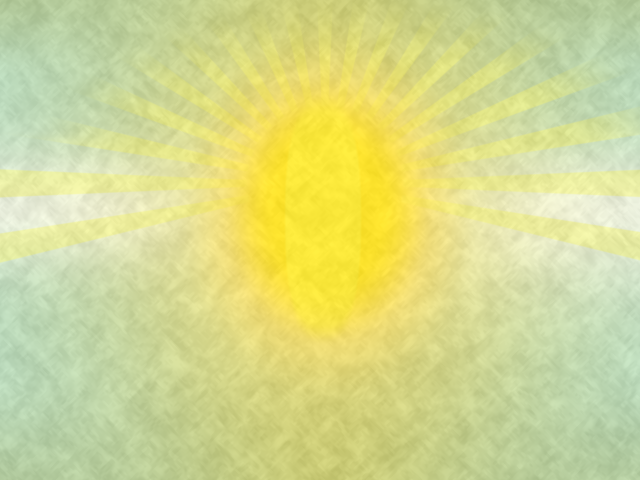
A Shadertoy shader for this background:

```glsl
// Glowing yellow sun with a fan of rays over a pale, mottled paper sky.
#define SUN_CENTER vec2(0.682, 0.560)
#define SUN_RADII vec2(0.180, 0.232)
#define BODY_CENTER vec2(0.673, 0.545)
#define BODY_RADII vec2(0.079, 0.240)
#define RAY_ORIGIN vec2(0.677, 0.618)
#define RAY_START 0.163
#define RAY_REACH vec2(0.690, 0.380)
#define RAY_COUNT 32.0
#define RAY_DUTY 0.44
#define RAY_OPACITY 0.52
#define BAND_HEIGHT 0.565
#define GRAIN 0.080

const float TAU = 6.2831853;
const vec3 TEAL = vec3(0.715, 0.850, 0.755);
const vec3 OLIVE = vec3(0.785, 0.790, 0.445);
const vec3 MOSS = vec3(0.675, 0.750, 0.530);
const vec3 MIST = vec3(0.940, 0.950, 0.900);
const vec3 WARM = vec3(0.960, 0.900, 0.550);
const vec3 AMBER = vec3(0.980, 0.870, 0.400);
const vec3 GOLD = vec3(0.985, 0.885, 0.170);
const vec3 LEMON = vec3(0.980, 0.920, 0.250);
const vec3 RAY_NEAR = vec3(0.975, 0.900, 0.320);
const vec3 RAY_FAR = vec3(0.930, 0.930, 0.460);

float hash(vec2 p) {
    vec3 q = fract(vec3(p.xyx) * 0.1031);
    q += dot(q, q.yzx + 33.33);
    return fract((q.x + q.y) * q.z);
}

float noise(vec2 p) {
    vec2 cell = floor(p), f = fract(p);
    f = f * f * (3.0 - 2.0 * f);
    float low = mix(hash(cell), hash(cell + vec2(1.0, 0.0)), f.x);
    float high = mix(hash(cell + vec2(0.0, 1.0)), hash(cell + 1.0), f.x);
    return mix(low, high, f.y);
}

// Soft clouding plus crisp flecks along both diagonals, centred on zero.
float paper(vec2 p) {
    vec2 d = vec2(p.x + p.y, p.y - p.x) + 7.0;
    float sum = 0.45 * (noise(d * 16.0) - 0.5);
    float weight = 0.42, scale = 22.0;
    for (int i = 0; i < 3; i++) {
        float rising = smoothstep(0.25, 0.75, noise(d * scale * vec2(0.8, 2.0)));
        float falling = smoothstep(0.25, 0.75, noise(d * scale * vec2(2.0, 0.8) + 41.0));
        float choice = smoothstep(0.35, 0.65, noise(d * scale * 0.6 + 17.0));
        sum += weight * (mix(rising, falling, choice) - 0.5);
        weight *= 0.8;
        scale *= 1.8;
    }
    return sum;
}

float bell(float x, float width) {
    return exp(-x * x / (width * width));
}

vec3 sky(vec2 p) {
    vec2 d = p - SUN_CENTER;
    vec3 color = mix(TEAL, OLIVE, bell(d.x, 0.42));
    // Darker moss along the top and bottom
    float edge = max(smoothstep(0.82, 1.02, p.y), 0.85 * smoothstep(0.24, -0.04, p.y));
    color = mix(color, MOSS, edge * mix(0.75, 0.12, bell(d.x, 0.45)));
    // Misty band, a little deeper on the right
    float side = smoothstep(0.0, 0.50, abs(d.x));
    float right = smoothstep(-0.1, 0.1, d.x);
    float depth = p.y < BAND_HEIGHT ? mix(0.120, 0.165, right) : 0.120;
    color = mix(color, MIST, 0.87 * side * bell(p.y - BAND_HEIGHT, depth));
    // Wide warm halo, hanging slightly low
    vec2 h = (d + vec2(0.0, 0.035)) * vec2(0.90, 1.05);
    return mix(color, WARM, 0.92 * bell(length(h), 0.35));
}

vec3 addSun(vec3 color, vec2 p, float pixel) {
    float q = length((p - SUN_CENTER) / SUN_RADII);
    color = mix(color, AMBER, 0.85 * (1.0 - smoothstep(0.75, 1.80, q)));
    color = mix(color, GOLD, 1.0 - smoothstep(0.60, 1.25, q));
    // Tall, paler body with nearly straight flanks and soft ends
    vec2 b = abs(p - BODY_CENTER) / BODY_RADII;
    float rim = pow(pow(b.x, 2.6) + pow(b.y, 2.6), 1.0 / 2.6) - 1.0;
    float soft = pixel / BODY_RADII.x + 0.015 + 0.06 * smoothstep(0.6, 1.0, b.y);
    float strength = mix(0.72, 0.55, smoothstep(0.5, 1.0, b.y));
    return mix(color, LEMON, strength * (1.0 - smoothstep(-soft, soft, rim)));
}

vec3 addRays(vec3 color, vec2 p, float pixel) {
    vec2 d = p - RAY_ORIGIN;
    float stepAngle = TAU / RAY_COUNT;
    // Angle from straight up, positive to the right
    float angle = atan(d.x, d.y);
    float offset = abs(fract(angle / stepAngle + 0.5) - 0.5) * stepAngle;
    float radius = length(d);
    float gap = (offset - 0.5 * RAY_DUTY * stepAngle) * radius;
    float mask = 1.0 - smoothstep(-pixel, pixel, gap);
    mask *= step(abs(angle), 0.25 * TAU + 1.5 * stepAngle);
    mask *= smoothstep(-2.0 * pixel, 2.0 * pixel, radius - RAY_START);
    // Raised rays dissolve at an oval; the level ones run on
    float reach = length((d - vec2(0.08, 0.0)) / RAY_REACH);
    float fade = 1.0 - smoothstep(0.65, 1.05, reach) * smoothstep(0.03, 0.11, d.y);
    vec3 tint = mix(RAY_NEAR, RAY_FAR, smoothstep(RAY_START, 0.32, radius));
    return mix(color, tint, RAY_OPACITY * mask * fade);
}

void mainImage(out vec4 fragColor, in vec2 fragCoord) {
    // Unit height; x is scaled so the scene always spans a 4:3 frame
    vec2 p = fragCoord / iResolution.xy * vec2(4.0 / 3.0, 1.0);
    float pixel = 1.0 / iResolution.y;

    vec3 color = sky(p);
    color = addSun(color, p, pixel);
    color = addRays(color, p, pixel);

    // Paper grain, calmer over the sun
    float calm = bell(length((p - SUN_CENTER) / SUN_RADII), 1.2);
    color += GRAIN * paper(p) * mix(1.0, 0.55, calm);
    fragColor = vec4(clamp(color, 0.0, 1.0), 1.0);
}
```
